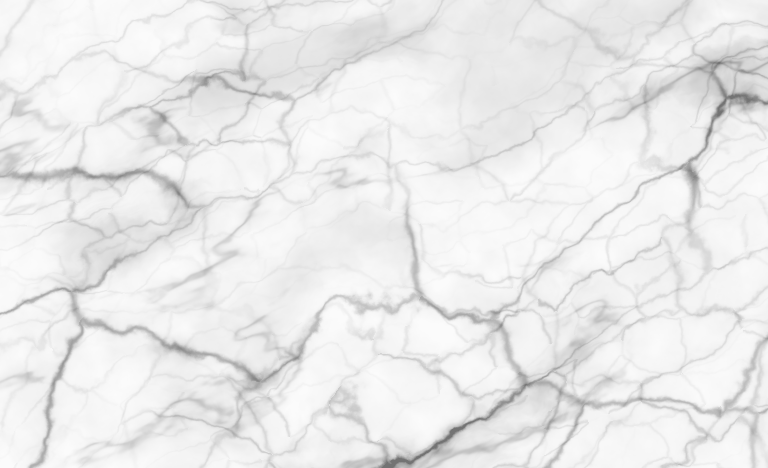
Give the GLSL for this texture, as a WebGL 1 fragment shader.

```glsl
precision highp float;
// White marble with grey, jagged, branching veins that climb to the right.

uniform vec2 u_resolution;

vec2 hash2(vec2 p) {
  return fract(sin(vec2(dot(p, vec2(127.1, 311.7)), dot(p, vec2(269.5, 183.3)))) * 43758.55);
}

float noise(vec2 p) {
  vec2 c = floor(p), f = fract(p);
  f = f * f * (3.0 - 2.0 * f);
  return mix(mix(hash2(c).x, hash2(c + vec2(1.0, 0.0)).x, f.x),
             mix(hash2(c + vec2(0.0, 1.0)).x, hash2(c + 1.0).x, f.x), f.y);
}

float fbm(vec2 p) {
  float sum = 0.0, amp = 0.5;
  for (int i = 0; i < 6; i++) {
    sum += amp * noise(p);
    p = mat2(1.6, 1.2, -1.2, 1.6) * p + 7.3;
    amp *= 0.5;
  }
  return sum;
}

// Cellular noise: distance to the nearest border, border hash, cell hash.
vec3 cells(vec2 p) {
  vec2 base = floor(p), f = fract(p), nearest = vec2(0.0), home = vec2(0.0);
  float best = 8.0;
  for (int j = -1; j <= 1; j++) {
    for (int i = -1; i <= 1; i++) {
      vec2 g = vec2(float(i), float(j));
      vec2 r = g + hash2(base + g) - f;
      if (dot(r, r) < best) {
        best = dot(r, r);
        nearest = r;
        home = g;
      }
    }
  }
  float edge = 8.0, edgeHash = 0.0;
  for (int j = -2; j <= 2; j++) {
    for (int i = -2; i <= 2; i++) {
      vec2 g = home + vec2(float(i), float(j));
      vec2 r = g + hash2(base + g) - f;
      vec2 across = r - nearest;
      if (dot(across, across) > 0.0001) {
        float d = dot(0.5 * (r + nearest), normalize(across));
        if (d < edge) {
          edge = d;
          edgeHash = hash2(2.0 * base + home + g + 0.5).x;
        }
      }
    }
  }
  return vec3(edge, edgeHash, hash2(base + home + 0.25).y);
}

// Soft line around a border
float line(float d, float width) {
  return exp(-d * d / (width * width));
}

void main() {
  vec2 p = gl_FragCoord.xy / u_resolution.y;

  // Turn to the grain direction, then crumple coarsely and finely
  vec2 grain = mat2(0.92, -0.39, 0.39, 0.92) * p + vec2(3.7, 5.2);
  vec2 crumple = vec2(fbm(p * 2.8 + 11.0), fbm(p * 2.8 + 37.0)) - 0.5;
  vec2 jag = vec2(fbm(p * 17.0 + 3.0), fbm(p * 17.0 + 63.0)) - 0.5;
  vec2 q = grain + 0.22 * crumple + 0.045 * jag;

  // Slow fields: cloudiness, vein strength, clusters of cracks
  float cloud = fbm(grain * vec2(2.0, 4.0) + 1.5 * crumple);
  float smudge = fbm(q * vec2(4.0, 8.0) + 21.0);
  float strength = smoothstep(0.25, 0.8, noise(q * vec2(2.6, 4.4) + 4.0));
  float cluster = smoothstep(0.38, 0.7, fbm(grain * vec2(1.6, 2.8) + 53.0));

  // Cloudy ground
  float dark = 0.07 * smoothstep(0.48, 0.8, cloud);
  dark += 0.12 * smoothstep(0.52, 0.78, smudge) * cluster;
  dark += 0.05 * (fbm(p * 20.0) - 0.45);

  // Main veins with smoky edges
  vec3 major = cells(q * vec2(1.7, 4.0));
  float d = major.x / 4.0;
  float power = strength * (0.4 + 0.6 * major.y);
  dark += (0.07 + 0.25 * power) * line(d, 0.003 + 0.004 * smudge * strength);
  dark += (0.02 + 0.19 * strength * smoothstep(0.42, 0.7, smudge)) * exp(-d / 0.013);

  // Ragged veins along the grain
  float ridge = abs(fbm(grain * vec2(1.3, 3.2) + 71.0) - 0.5);
  dark += 0.13 * line(ridge, 0.009) * smoothstep(0.35, 0.65, smudge);
  dark += 0.04 * line(ridge, 0.03) * smoothstep(0.4, 0.65, smudge);

  // Secondary cracks and tinted fragments
  vec3 minor = cells((q + 0.05 * crumple.yx) * vec2(4.0, 7.5) + 9.0);
  d = minor.x / 7.5;
  power = (0.3 + 0.7 * cluster) * (0.2 + 0.8 * minor.y);
  dark += 0.14 * power * line(d, 0.0034);
  dark += 0.05 * cluster * exp(-d / 0.009);
  dark += 0.025 * cluster * minor.z * smoothstep(0.0, 0.025, d);

  // Hairline cracks
  vec3 hair = cells((q - 0.08 * crumple) * vec2(8.0, 14.0) + 31.0);
  power = (0.15 + 0.85 * cluster) * hair.y;
  dark += 0.10 * power * line(hair.x / 14.0, 0.0028);

  gl_FragColor = vec4(vec3(clamp(0.98 - dark, 0.45, 0.985)), 1.0);
}
```
